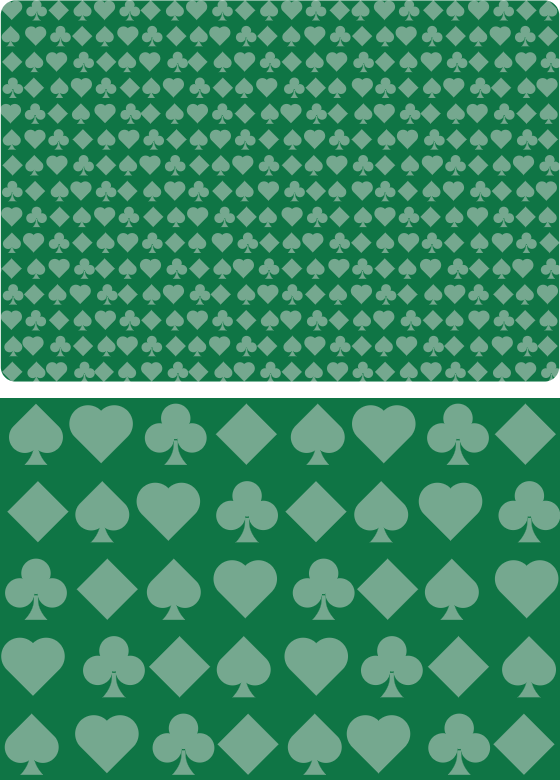
Top: the whole. Bottom: its middle third, enlarged.
Write a WebGL 1 fragment shader that draws this pattern.

```glsl
precision highp float;

// Rounded green card covered with 24 columns and 15 rows of pale card suits.
// The suits step one place per row; each is a small distance function, shifted
// slightly sideways by a hash. One unit of length is one column.

uniform vec2 u_resolution;

const float COLUMNS = 24.0;
const float ROW_PITCH = 1.107;
const float FIRST_ROW = 0.44;       // centre of the top row, below the top edge
const float SUIT_RADIUS = 0.437;
const float CORNER_RADIUS = 0.62;
const vec2 CARD_MARGIN = vec2(0.035, 0.02);

const vec3 FELT = vec3(0.06, 0.46, 0.27);
const vec3 PALE = vec3(0.46, 0.66, 0.56);
const vec3 PAPER = vec3(1.0);

float hash(vec2 p) {
  vec3 q = fract(vec3(p.xyx) * 0.1031);
  q += dot(q, q.yzx + 33.33);
  return fract((q.x + q.y) * q.z);
}

float coverage(float dist, float pixel) {
  return clamp(0.5 - dist / pixel, 0.0, 1.0);
}

float circle(vec2 p, vec2 centre, float radius) {
  return length(p - centre) - radius;
}

float diamond(vec2 p, float size) {
  return (abs(p.x) + abs(p.y) - size) * 0.7071;
}

// Square on its corner with two round lobes; the point is at the origin.
float lobedHeart(vec2 p, float size) {
  p.x = abs(p.x);
  float lobe = circle(p, size * vec2(0.5, 1.5), size * 0.7071);
  return min(diamond(p - vec2(0.0, size), size), lobe);
}

// Foot that flares towards the bottom.
float stem(vec2 p) {
  float t = clamp((-0.35 - p.y) / 0.65, 0.0, 1.0);
  float side = (abs(p.x) - 0.07 - 0.3 * t * t) * 0.75;
  return max(side, max(-1.0 - p.y, p.y + 0.2));
}

float heart(vec2 p) {
  return lobedHeart(p + vec2(0.0, 0.95), 0.86);
}

float spade(vec2 p) {
  return min(lobedHeart(vec2(p.x, 1.0 - p.y), 0.73), stem(p));
}

float club(vec2 p) {
  float top = circle(p, vec2(0.0, 0.52), 0.48);
  float sides = circle(vec2(abs(p.x), p.y), vec2(0.53, -0.12), 0.48);
  float middle = circle(p, vec2(0.0, 0.04), 0.2);
  return min(min(top, sides), min(middle, stem(p)));
}

// Suit order along a row: heart, club, diamond, spade.
float suitShape(vec2 p, float suit) {
  if (suit < 0.5) return heart(p);
  if (suit < 1.5) return club(p);
  if (suit < 2.5) return diamond(p, 1.0);
  return spade(p);
}

// Sideways offset: a usual lean for each suit plus a random part.
float suitOffset(vec2 cell, float suit) {
  float lean = suit < 0.5 ? -0.03 : (suit < 1.5 ? 0.07 : 0.01);
  return lean + (hash(cell + 7.0) - 0.5) * 0.13;
}

// Nearest suit, with p measured from the top left corner.
float suitField(vec2 p) {
  float row = floor((p.y - FIRST_ROW) / ROW_PITCH + 0.5);
  float column = floor(p.x);
  float dist = 10.0;
  for (int i = -1; i <= 1; i++) {
    vec2 cell = vec2(column + float(i), row);
    float suit = mod(cell.x - cell.y, 4.0);
    vec2 centre = vec2(cell.x + 0.5 + suitOffset(cell, suit),
                       FIRST_ROW + row * ROW_PITCH);
    vec2 local = vec2(p.x - centre.x, centre.y - p.y) / SUIT_RADIUS;
    dist = min(dist, suitShape(local, suit) * SUIT_RADIUS);
  }
  return dist;
}

float roundedBox(vec2 p, vec2 halfSize, float radius) {
  vec2 q = abs(p) - halfSize + radius;
  return length(max(q, 0.0)) + min(max(q.x, q.y), 0.0) - radius;
}

void main() {
  float pixel = COLUMNS / u_resolution.x;
  vec2 size = u_resolution * pixel;
  vec2 p = gl_FragCoord.xy * pixel;

  float suits = suitField(vec2(p.x, size.y - p.y));
  float card = roundedBox(p - 0.5 * size, 0.5 * size - CARD_MARGIN, CORNER_RADIUS);

  vec3 color = mix(FELT, PALE, coverage(suits, pixel));
  color = mix(PAPER, color, coverage(card, pixel));
  gl_FragColor = vec4(color, 1.0);
}
```
